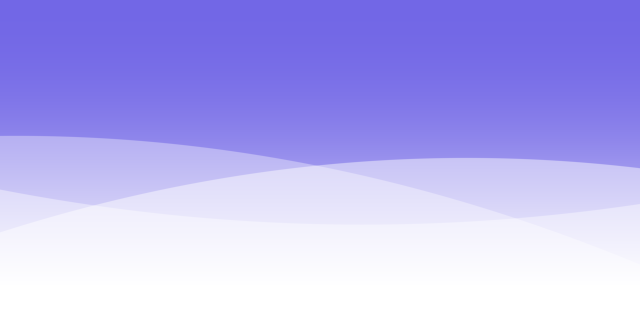
Reproduce this background procedurally as a WebGL 2 fragment shader.

```glsl
#version 300 es
precision highp float;
// Violet sky fading to white behind three broad, translucent white waves.

uniform vec2 u_resolution;
out vec4 fragColor;

// Coverage of the area below a parabola with the given vertex and curvature.
float waveMask(vec2 uv, vec2 vertex, float curvature) {
    float offset = uv.x - vertex.x;
    float crest = vertex.y + curvature * offset * offset;
    float softness = 0.75 / u_resolution.y;
    return smoothstep(-softness, softness, crest - uv.y);
}

void main() {
    vec2 uv = gl_FragCoord.xy / u_resolution;
    vec3 violet = vec3(0.447, 0.404, 0.902);
    vec3 white = vec3(1.0);

    // Sky: nearly flat at the top, fully white near the bottom.
    float fade = pow(clamp((1.0 - uv.y) * 1.113, 0.0, 1.0), 2.2);
    vec3 color = mix(violet, white, fade);

    // Waves: left hill, right hill, then the shallow valley.
    color = mix(color, white, 0.36 * waveMask(uv, vec2(0.026, 0.5755), -0.424));
    color = mix(color, white, 0.47 * waveMask(uv, vec2(0.729, 0.5065), -0.438));
    color = mix(color, white, 0.40 * waveMask(uv, vec2(0.566, 0.298), 0.3425));

    fragColor = vec4(color, 1.0);
}
```
